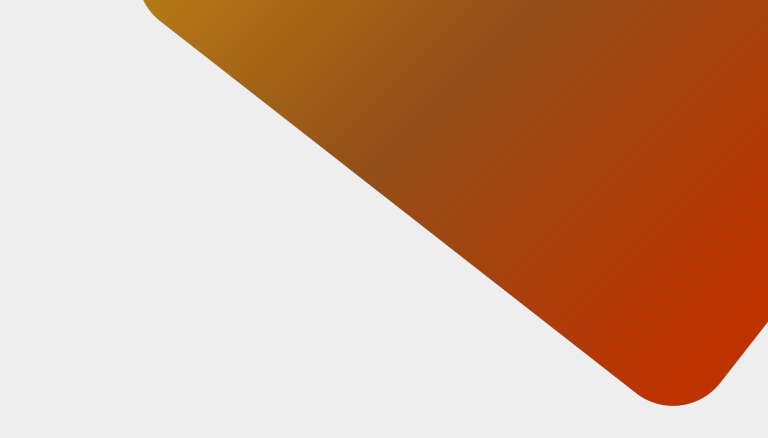
Reproduce this background procedurally as a WebGL 1 fragment shader.

```glsl
precision highp float;
// A large rounded square, tilted and cropped by the top and right borders,
// on a flat pale grey ground. A signed distance gives its smooth outline and
// a three-stop diagonal gradient runs from ochre through brown to red.

uniform vec2 u_resolution;

float roundedBox(vec2 p, vec2 halfSize, float radius) {
  vec2 q = abs(p) - halfSize + radius;
  return length(max(q, 0.0)) + min(max(q.x, q.y), 0.0) - radius;
}

// Ochre at the upper left, brown in the middle, red at the lower right
vec3 diagonalGradient(float s) {
  vec3 ochre = vec3(0.71, 0.475, 0.085);
  vec3 brown = vec3(0.575, 0.31, 0.095);
  vec3 red = vec3(0.74, 0.2, 0.0);
  vec3 color = mix(ochre, brown, clamp((s - 0.32) / 0.89, 0.0, 1.0));
  return mix(color, red, clamp((s - 1.21) / 1.18, 0.0, 1.0));
}

void main() {
  // One unit is the canvas height; x stretches with the aspect ratio
  vec2 uv = gl_FragCoord.xy / u_resolution;
  vec2 p = vec2(uv.x * 1.7534, uv.y);
  float pixel = 1.0 / u_resolution.y;

  // Coordinates along the sides of the tilted square
  vec2 side = vec2(0.788, -0.616);
  vec2 offset = p - vec2(1.418, 1.178);
  vec2 local = vec2(dot(offset, side), dot(offset, vec2(-side.y, side.x)));
  float dist = roundedBox(local, vec2(0.8265), 0.137);

  float coverage = 1.0 - smoothstep(-0.7 * pixel, 0.7 * pixel, dist);
  vec3 ground = vec3(0.933);
  vec3 color = mix(ground, diagonalGradient(p.x + 1.0 - p.y), coverage);
  gl_FragColor = vec4(color, 1.0);
}
```
